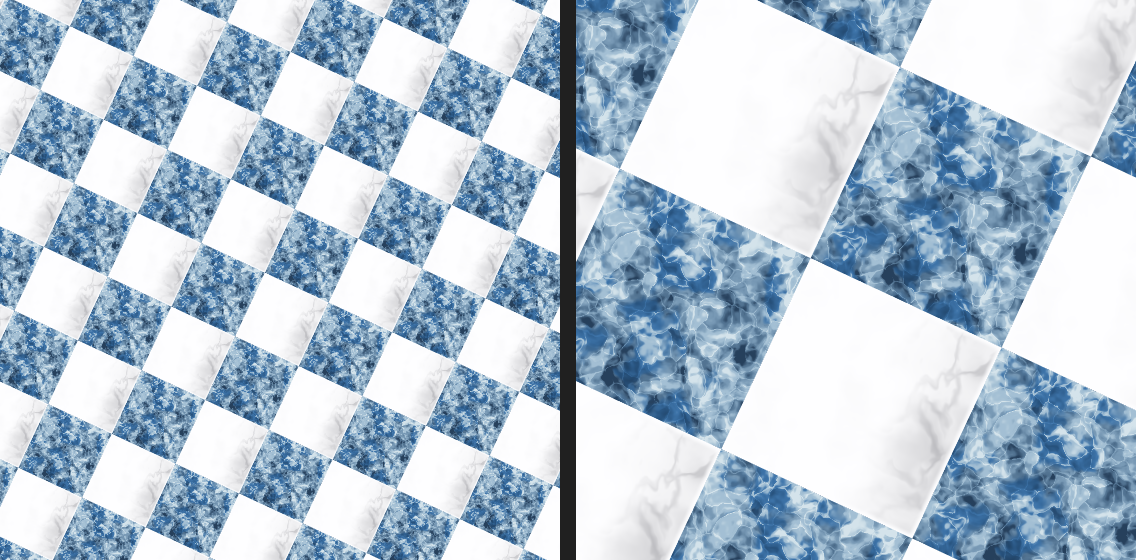
Left: the whole. Right: its middle third, enlarged.
A WebGL 1 fragment shader for this pattern:

```glsl
precision highp float;
// Tilted checkerboard of white marble tiles and frosty blue stone tiles.

uniform vec2 u_resolution;

#define TILE 0.1255               // tile edge, in canvas widths
#define TILT 0.4378               // clockwise rotation, radians
#define CORNER vec2(0.473, 0.513) // one shared tile corner
#define MARBLE vec3(0.995, 0.995, 1.0)
#define VEIN_DEPTH 0.24
#define ICE_DARK vec3(0.15, 0.25, 0.36)
#define ICE_DIM vec3(0.32, 0.45, 0.57)
#define ICE_MID vec3(0.47, 0.60, 0.71)
#define ICE_LIGHT vec3(0.64, 0.75, 0.83)
#define ICE_GLINT vec3(0.83, 0.89, 0.92)
#define ICE_BLUE vec3(0.19, 0.41, 0.63)

float hash(vec2 p) {
  return fract(sin(dot(p, vec2(127.1, 311.7))) * 43758.55);
}

float noise(vec2 p) {
  vec2 i = floor(p), f = fract(p);
  f = f * f * (3.0 - 2.0 * f);
  return mix(mix(hash(i), hash(i + vec2(1.0, 0.0)), f.x),
             mix(hash(i + vec2(0.0, 1.0)), hash(i + vec2(1.0)), f.x), f.y);
}

float fbm(vec2 p) {
  float sum = 0.0, amp = 0.533;
  for (int i = 0; i < 4; i++) {
    sum += amp * noise(p);
    p = mat2(1.6, 1.2, -1.2, 1.6) * p + 3.7;
    amp *= 0.5;
  }
  return sum;
}

// Voronoi shards: x = random tone of the shard, y = gap to the next shard
vec2 shards(vec2 p) {
  vec2 cell = floor(p);
  float nearest = 9.0, second = 9.0, tone = 0.0;
  for (int y = -1; y <= 1; y++) {
    for (int x = -1; x <= 1; x++) {
      vec2 c = cell + vec2(float(x), float(y));
      float d = length(c + vec2(hash(c), hash(c + 41.3)) - p);
      if (d < nearest) {
        second = nearest;
        nearest = d;
        tone = hash(c + 17.9);
      } else {
        second = min(second, d);
      }
    }
  }
  return vec2(tone, second - nearest);
}

// White tile: cloudy grey veins gathered along its right-hand edge
vec3 marble(vec2 local, vec2 q) {
  vec2 w = q + 0.22 * (vec2(fbm(q * 4.0 + 2.0), fbm(q * 4.0 + 9.0)) - 0.5);
  float cloud = smoothstep(0.38, 0.75, fbm(w * 4.0 + 5.0));
  float vein = 1.0 - abs(2.0 * fbm(w * 5.0 + 13.0) - 1.0);
  vein = smoothstep(0.80, 1.0, vein);
  float region = smoothstep(0.55, 0.95, local.x + 0.25 * (fbm(q * 5.0) - 0.5));
  region *= 1.0 - 0.5 * smoothstep(0.4, 1.0, local.y);
  vec2 rim = smoothstep(0.0, 0.03, min(local, 1.0 - local));
  float shade = region * (0.2 + 0.5 * cloud + 0.4 * vein) + 0.05 * cloud;
  return MARBLE - VEIN_DEPTH * shade * rim.x * rim.y * vec3(1.0, 1.0, 0.96);
}

// Blue tile: crushed shards, frost ridges, deep blue pools and dark columns
vec3 ice(vec2 local, vec2 q) {
  vec2 w = q + 0.14 * (vec2(fbm(q * 7.0 + 4.0), fbm(q * 7.0 + 21.0)) - 0.5);
  vec2 shard = shards(w * 13.0 + 30.0);
  float ridge = 1.0 - abs(2.0 * noise(w * 15.0 + 8.0) - 1.0);
  float tone = 0.53 + 1.2 * (fbm(w * 11.0 + 50.0) - 0.5);
  tone += 0.30 * (shard.x - 0.5) + 0.35 * (noise(q * 38.0 + 70.0) - 0.5);
  tone += 0.20 * smoothstep(0.7, 1.0, ridge);
  tone += 0.15 * (1.0 - smoothstep(0.02, 0.14, shard.y));

  // Columns stand in the lower part; the left corner is darker as well
  float column = smoothstep(0.45, 0.7, noise(vec2(w.x * 17.0, w.y * 7.0) + 90.0));
  float low = smoothstep(0.12, 0.30, q.y) * (1.0 - smoothstep(0.45, 0.6, q.y));
  tone -= 0.38 * column * low + 0.14 * smoothstep(0.1, 0.55, -q.x);
  tone += 0.06 * smoothstep(0.0, 0.4, q.x);

  vec3 color = mix(ICE_DARK, ICE_DIM, smoothstep(0.12, 0.34, tone));
  color = mix(color, ICE_MID, smoothstep(0.34, 0.54, tone));
  color = mix(color, ICE_LIGHT, smoothstep(0.54, 0.76, tone));
  color = mix(color, ICE_GLINT, smoothstep(0.80, 1.05, tone));

  float top = 1.0 - smoothstep(0.05, 0.55, local.y);
  float pool = smoothstep(0.52, 0.68, fbm(w * 6.0 + 110.0) + 0.14 * top);
  pool *= 1.0 - smoothstep(0.55, 0.80, tone);
  return mix(color, ICE_BLUE * (0.75 + 0.5 * tone), 0.85 * pool);
}

void main() {
  float size = min(u_resolution.x, u_resolution.y);
  vec2 d = (gl_FragCoord.xy / size - CORNER) * vec2(1.0, -1.0);
  float c = cos(TILT), s = sin(TILT);
  vec2 p = vec2(c * d.x + s * d.y, c * d.y - s * d.x) / TILE;

  // Position inside the tile, and the same offset turned upright
  vec2 local = fract(p);
  vec2 o = local - 0.5;
  vec2 q = vec2(c * o.x - s * o.y, s * o.x + c * o.y);

  // Signed distance to the grid lines gives a smooth checker mask
  vec2 edge = 0.5 - abs(mod(p + 0.5, 2.0) - 1.0);
  vec2 side = clamp(edge * TILE * size * 2.0, -1.0, 1.0);
  float white = 0.5 + 0.5 * side.x * side.y;

  gl_FragColor = vec4(mix(ice(local, q), marble(local, q), white), 1.0);
}
```
